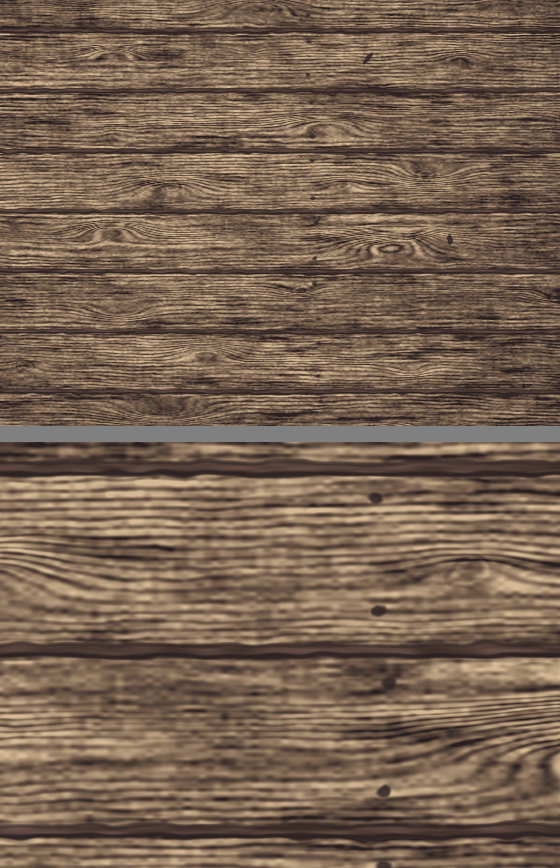
Top, the full canvas; bottom, a detail of the centre.
Reproduce this texture procedurally as a Shadertoy shader.

```glsl
const float PLANK_HEIGHT = 0.1413;
const float FIRST_SEAM = 0.080;
const vec3 SHADOW = vec3(0.16, 0.12, 0.125);
const vec3 BROWN = vec3(0.48, 0.385, 0.31);
const vec3 STRAW = vec3(0.84, 0.73, 0.585);
const vec3 GROOVE = vec3(0.31, 0.235, 0.21);

float hash(vec2 p) {
    return fract(sin(dot(p, vec2(127.1, 311.7))) * 43758.545);
}

float noise(vec2 p) {
    vec2 i = floor(p), f = fract(p);
    f = f * f * (3.0 - 2.0 * f);
    return mix(mix(hash(i), hash(i + vec2(1, 0)), f.x),
               mix(hash(i + vec2(0, 1)), hash(i + vec2(1, 1)), f.x), f.y);
}

float fbm(vec2 p) {
    float sum = 0.0, weight = 0.5;
    for (int i = 0; i < 4; i++) {
        sum += weight * noise(p);
        p = p * 2.03 + 7.3;
        weight *= 0.5;
    }
    return sum / 0.9375;
}

// x: grain displacement around knots, y: darkness of their cores
vec2 knots(vec2 p, float row) {
    vec2 result = vec2(0.0);
    for (int k = 0; k < 3; k++) {
        vec2 id = vec2(float(k) + 3.7, row + 11.0);
        float size = hash(id + 5.1);
        size *= size;
        vec2 center = vec2((float(k) + hash(id)) * 0.46,
                           mix(0.25, 0.75, hash(id + 2.3)) * PLANK_HEIGHT);
        vec2 q = p - center;
        vec2 spread = mix(vec2(0.035, 0.014), vec2(0.11, 0.028), size);
        float side = hash(id + 8.9) < 0.5 ? -1.0 : 1.0;
        result.x += side * mix(0.010, 0.048, size) * exp(-dot(q / spread, q / spread));
        float d = length(q / vec2(0.022, 0.014)) + 0.6 * (noise(p * 90.0) - 0.5);
        float core = 0.5 * smoothstep(0.7, 0.2, d) + 0.35 * smoothstep(0.25, 0.0, abs(d - 0.9));
        result.y += core * step(0.72, hash(id + 6.4));
    }
    return result;
}

// Tone of the wood, 0 dark to 1 light
float grain(vec2 p, float row, float bend) {
    float shift = row * 17.3;
    float h = p.y + bend + 0.012 * noise(vec2(p.x * 2.5, p.y * 9.0) + shift)
            + 0.005 * noise(vec2(p.x * 13.0, p.y * 36.0) + shift)
            + 0.0022 * noise(p * vec2(45.0, 90.0) + shift);
    float phase = 125.0 * h + 2.5 * noise(vec2(p.x * 1.5, h * 30.0) + shift);
    float rings = 0.5 + 0.5 * sin(6.2832 * phase);
    rings = 1.0 - pow(rings, 1.8);
    float ringStrength = 0.12 + 0.38 * noise(p * vec2(6.0, 28.0) + shift);
    float streaks = noise(vec2(p.x * 12.0, h * 130.0) + shift);
    float fibres = noise(vec2(p.x * 38.0, h * 270.0) + shift);
    float patches = fbm(p * vec2(6.0, 22.0) + shift);
    float specks = noise(p * vec2(170.0, 290.0) + shift);
    return 0.515 + ringStrength * (rings - 0.57) + 0.26 * (streaks - 0.5)
         + 0.40 * (fibres - 0.5) + 0.32 * (patches - 0.5) + 0.30 * (specks - 0.5);
}

float nails(vec2 p, float row, float nailX, float aa) {
    float mask = 0.0;
    for (int k = 0; k < 2; k++) {
        vec2 id = vec2(float(k), row + 4.0);
        vec2 jitter = vec2(hash(id), hash(id + 3.1)) - 0.5;
        vec2 center = vec2(nailX, (0.24 + 0.57 * float(k)) * PLANK_HEIGHT) + 0.010 * jitter;
        float d = length((p - center) * vec2(0.85, 1.1)) + 0.003 * (noise(p * 200.0) - 0.5);
        mask = max(mask, smoothstep(0.0058 + aa, 0.0030 - aa, d));
    }
    return mask;
}

// One slanted dent on some of the planks
float gash(vec2 p, float row, float aa) {
    vec2 id = vec2(row + 2.0, 31.0);
    vec2 q = p - vec2(0.15 + hash(id), mix(0.3, 0.75, hash(id + 4.0)) * PLANK_HEIGHT);
    q.x -= q.y * (hash(id + 7.0) * 1.4 - 0.4);
    float d = length(q / vec2(0.006, 0.015)) + 0.7 * (noise(p * 130.0) - 0.5);
    return smoothstep(1.0 + aa * 120.0, 0.7, d) * step(0.5, hash(id + 9.0));
}

vec3 woodColor(float tone) {
    return tone < 0.5 ? mix(SHADOW, BROWN, max(tone, 0.0) * 2.0)
                      : mix(BROWN, STRAW, min(tone, 1.0) * 2.0 - 1.0);
}

void mainImage(out vec4 fragColor, in vec2 fragCoord) {
    vec2 uv = fragCoord / iResolution.xy;
    vec2 pos = fragCoord / iResolution.y;
    float aa = 0.7 / iResolution.y;

    // Plank row, local position and signed distance to the nearest seam
    float warped = pos.y - FIRST_SEAM + 0.004 * (noise(pos * vec2(3.0, 7.0)) - 0.5);
    float row = floor(warped / PLANK_HEIGHT);
    vec2 p = vec2(pos.x, warped - row * PLANK_HEIGHT);
    float seam = p.y < 0.5 * PLANK_HEIGHT ? p.y : p.y - PLANK_HEIGHT;
    float ragged = seam + 0.004 * (noise(pos * vec2(55.0, 110.0)) - 0.5);

    // Wood with stains, strongest beside the seams
    vec2 knot = knots(p, row);
    float tone = grain(p, row, knot.x) + 0.06 * (hash(vec2(row, 5.0)) - 0.5);
    float stain = fbm(p * vec2(9.0, 60.0) + row * 9.7) + 0.15 * smoothstep(0.035, 0.0, abs(seam));
    tone -= 0.30 * smoothstep(0.62, 0.80, stain) + 0.5 * knot.y;
    vec2 fromLight = uv - vec2(0.40, 0.56);
    tone += 0.07 - 0.42 * dot(fromLight, fromLight);
    float worn = smoothstep(0.35, 0.7, noise(vec2(pos.x * 14.0, row)));
    tone += 0.30 * worn * smoothstep(0.003, 0.0, abs(ragged + 0.0095));
    vec3 color = woodColor(tone);

    // Grooves with dark lips, then nails and dents
    vec3 grooveColor = GROOVE * (0.70 + 0.6 * noise(pos * vec2(40.0, 280.0)));
    color = mix(color, grooveColor, 0.95 * smoothstep(0.0065 + aa, 0.0040 - aa, abs(ragged)));
    float lips = max(smoothstep(0.0030, 0.0006, abs(ragged + 0.0035)),
                     0.6 * smoothstep(0.0025, 0.0005, abs(ragged - 0.0050)));
    color = mix(color, SHADOW, 0.85 * lips);
    float nailX = 0.722 + 0.03 * (1.0 - pos.y);
    float marks = max(nails(p, row, nailX, aa), gash(p, row, aa));
    fragColor = vec4(mix(color, SHADOW * 1.1, 0.85 * marks), 1.0);
}
```
